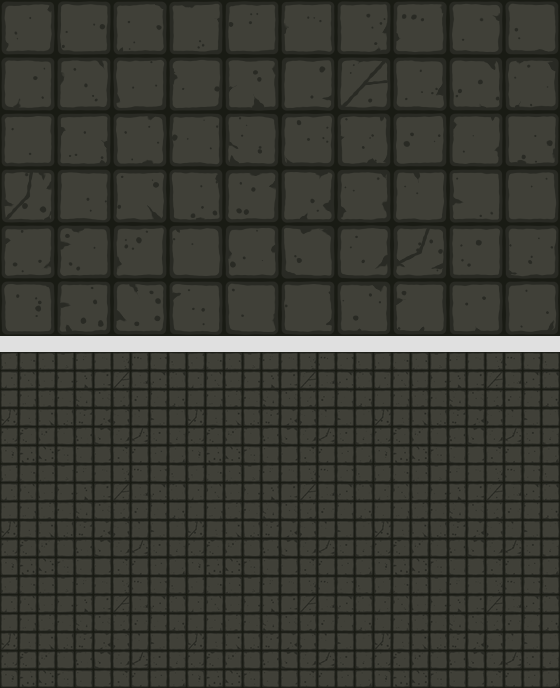
Top, the tile; bottom, the same tile 3 across and 3 down.
A Shadertoy shader for this texture:

```glsl
// Dark worn stone tiles in a square grid, with chipped edges, pits and a few cracks.

const vec2 GRID = vec2(10.0, 6.0);            // tiles across and down
const vec3 FACE_COLOR = vec3(0.250, 0.250, 0.220);
const vec3 RIM_COLOR = vec3(0.160, 0.165, 0.140);
const vec3 GROUT_COLOR = vec3(0.100, 0.105, 0.080);

// Lengths are in tile widths.
const float RIM_HALF = 0.470;
const float RIM_ROUND = 0.09;
const float FACE_HALF = 0.412;
const float FACE_ROUND = 0.06;
const float GROUT_BLUR = 0.012;
const float SKEW = 0.05;
const float WAVE = 0.030;
const float ROUGHNESS = 0.035;
const float CHIP_CHANCE = 0.45;
const vec2 CHIP_MIN = vec2(0.05, 0.05);       // half width, depth
const vec2 CHIP_MAX = vec2(0.15, 0.20);
const float PIT_MIN = 0.016;
const float PIT_MAX = 0.055;
const int MAX_PITS = 5;
const float CRACK_WIDTH = 0.030;
const float CRACK_SPACING = 20.0;
const float CRACK_PHASE = 14.0;

// Three random values from 0 to 1 for a cell and a salt.
vec3 hash3(vec2 cell, int salt) {
    highp uvec3 v = uvec3(uvec2(cell), uint(salt)) * 1664525u + 1013904223u;
    for (int i = 0; i < 2; i++) {
        v.x += v.y * v.z;
        v.y += v.z * v.x;
        v.z += v.x * v.y;
        v ^= v >> 16u;
    }
    return vec3(v & 65535u) / 65535.0;
}

float cornerGradient(vec2 corner, vec2 offset, vec2 period) {
    float angle = 6.28318 * hash3(mod(corner, period), 90).x;
    return dot(vec2(cos(angle), sin(angle)), offset);
}

// Gradient noise that wraps after a whole period.
float gradientNoise(vec2 p, vec2 period) {
    vec2 i = floor(p), f = p - i;
    vec2 u = f * f * f * (f * (f * 6.0 - 15.0) + 10.0);
    vec2 e = vec2(1.0, 0.0);
    float low = mix(cornerGradient(i, f, period),
                    cornerGradient(i + e.xy, f - e.xy, period), u.x);
    float high = mix(cornerGradient(i + e.yx, f - e.yx, period),
                     cornerGradient(i + e.xx, f - e.xx, period), u.x);
    return mix(low, high, u.y);
}

float roundedSquare(vec2 p, float halfSize, float radius) {
    vec2 q = abs(p) - halfSize + radius;
    return length(max(q, 0.0)) + min(max(q.x, q.y), 0.0) - radius;
}

// Slanted wedges bitten out of the four sides.
float chips(vec2 p, vec2 cell, float rough) {
    float d = 1.0;
    for (int side = 0; side < 4; side++) {
        vec3 place = hash3(cell, 10 + side), shape = hash3(cell, 20 + side);
        if (place.x < CHIP_CHANCE) {
            vec2 size = mix(CHIP_MIN, CHIP_MAX, shape.xy * shape.xy);
            vec2 q = vec2(p.x - (place.y - 0.5) * 0.78, FACE_HALF - p.y);
            q.x += (shape.z - 0.5) * 1.6 * q.y;
            float wedge = abs(q.x) / size.x + q.y / size.y - 1.0;
            d = min(d, wedge * min(size.x, size.y) * 0.7 + rough);
        }
        p = vec2(-p.y, p.x);
    }
    return d;
}

float pits(vec2 p, vec2 cell, float rough) {
    float d = 1.0;
    int count = 2 + int(hash3(cell, 30).x * float(MAX_PITS - 1));
    for (int i = 0; i < min(count, MAX_PITS); i++) {
        vec3 h = hash3(cell, 40 + i);
        float radius = mix(PIT_MIN, PIT_MAX, h.z * h.z * h.z);
        d = min(d, length(p - (h.xy - 0.5) * 0.78) - radius + rough * 0.5);
    }
    return d;
}

// A bent line across the tile, with a side branch on some tiles.
float crack(vec2 p, vec2 cell, float rough) {
    if (mod(cell.x + 7.0 * cell.y, CRACK_SPACING) != CRACK_PHASE) return 1.0;
    vec3 h = hash3(cell, 50);
    float angle = mix(0.6, 1.2, h.x) * (h.y < 0.4 ? -1.0 : 1.0);
    vec2 along = vec2(cos(angle), sin(angle));
    vec2 q = vec2(dot(p, along), dot(p, vec2(-along.y, along.x)));
    float d = abs(q.y + (h.z - 0.5) * abs(q.x)) - CRACK_WIDTH;
    if (h.z > 0.4) d = min(d, max(abs(q.y + q.x * 0.9) - CRACK_WIDTH, -q.x));
    return d + rough * 0.5;
}

void mainImage(out vec4 fragColor, in vec2 fragCoord) {
    vec2 grid = fragCoord / iResolution.xy * GRID;
    vec2 cell = floor(grid), p = grid - cell - 0.5;
    float pixel = GRID.y / iResolution.y;

    float wave = WAVE * gradientNoise(grid * 4.0, GRID * 4.0);
    float rough = ROUGHNESS * gradientNoise(grid * 11.0, GRID * 11.0);

    // Raised rim between the grout and the face.
    float rim = roundedSquare(p, RIM_HALF, RIM_ROUND) + wave * 0.4;

    // Each face leans and rounds a little differently.
    vec3 lean = hash3(cell, 1) - 0.5;
    vec2 q = p + SKEW * lean.xy * p.yx;
    float face = roundedSquare(q, FACE_HALF, FACE_ROUND + 0.05 * lean.z);
    face += wave + rough * 0.25;

    // Wear cuts through the face to the rim colour.
    float wear = min(chips(q, cell, rough), pits(p, cell, rough));
    wear = min(wear, crack(p, cell, rough));
    face = max(face, -wear);

    float soft = max(pixel * 0.7, GROUT_BLUR);
    vec3 color = mix(RIM_COLOR, GROUT_COLOR, smoothstep(-soft, soft, rim));
    color = mix(FACE_COLOR, color, smoothstep(-pixel * 0.7, pixel * 0.7, face));
    fragColor = vec4(color, 1.0);
}
```
